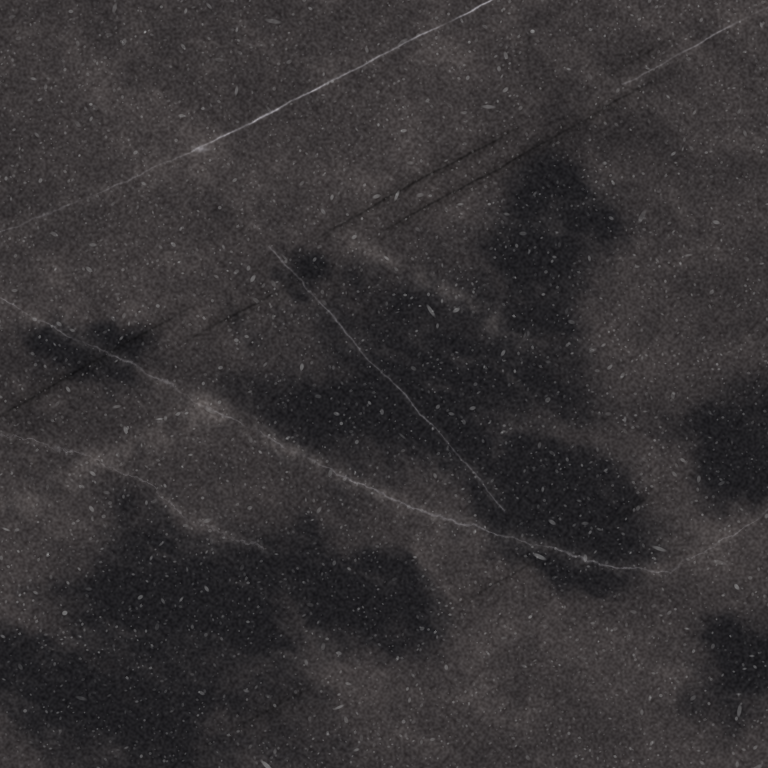
This texture is drawn by a WebGL 2 fragment shader. Its source:

```glsl
#version 300 es
precision highp float;
// Dark polished marble: brown-grey clouds broken by near-black patches,
// crossed by pale veins and dark fractures, dusted with grain and flecks.
// Built from gradient-noise fbm, warped segment distances and hashed cells.
uniform vec2 u_resolution;
out vec4 outColor;
const vec3 BLACK = vec3(0.116, 0.114, 0.124);
const vec3 BROWN = vec3(0.190, 0.178, 0.182);
const vec3 CLOUD = vec3(0.270, 0.251, 0.251);
const vec3 HAZE  = vec3(0.390, 0.365, 0.358);
const vec3 VEIN  = vec3(0.640, 0.630, 0.650);
const vec3 FLECK = vec3(0.600, 0.600, 0.600);
const float GRAIN = 0.085;
const float CORE_WIDTH = 0.0014;
const float PATCH_TILT = -0.45;
// Dark patches: centre, radii
const int PATCHES = 11;
const vec4 PATCH[PATCHES] = vec4[](
  vec4(0.50, 0.46, 0.20, 0.10), vec4(0.71, 0.35, 0.16, 0.07), vec4(0.61, 0.53, 0.15, 0.10),
  vec4(0.72, 0.70, 0.09, 0.10), vec4(0.98, 0.41, 0.09, 0.08), vec4(0.25, 0.20, 0.18, 0.12),
  vec4(0.08, 0.09, 0.22, 0.07), vec4(0.11, 0.53, 0.07, 0.04), vec4(0.40, 0.65, 0.05, 0.03),
  vec4(0.46, 0.23, 0.13, 0.06), vec4(0.99, 0.14, 0.06, 0.09));
// Veins: end points, then core strength, haze strength, haze width, wobble
const int VEINS = 12;
const vec4 PATH[VEINS] = vec4[](
  vec4(0.00, 0.70, 0.26, 0.805), vec4(0.25, 0.802, 0.66, 1.01), vec4(0.81, 0.89, 1.01, 0.995),
  vec4(0.00, 0.61, 0.26, 0.475), vec4(0.26, 0.475, 0.52, 0.34), vec4(0.52, 0.34, 0.87, 0.247),
  vec4(0.87, 0.247, 1.0, 0.335), vec4(0.35, 0.68, 0.66, 0.335), vec4(0.00, 0.44, 0.13, 0.40),
  vec4(0.13, 0.40, 0.34, 0.28), vec4(0.00, 0.335, 0.26, 0.46), vec4(0.45, 0.69, 0.64, 0.588));
const vec4 STYLE[VEINS] = vec4[](
  vec4(0.22, 0.25, 0.020, 0.5), vec4(0.80, 0.20, 0.005, 0.25), vec4(0.40, 0.20, 0.007, 0.3),
  vec4(0.32, 0.40, 0.009, 0.8), vec4(0.32, 0.65, 0.013, 0.8), vec4(0.36, 0.35, 0.010, 0.8),
  vec4(0.34, 0.40, 0.012, 1.1), vec4(0.34, 0.15, 0.006, 0.5), vec4(0.28, 0.25, 0.008, 1.6),
  vec4(0.22, 0.35, 0.010, 1.4), vec4(0.00, 0.50, 0.026, 1.0), vec4(0.00, 0.50, 0.014, 0.8));

vec2 hash2(vec2 c) {
  vec3 h = fract(c.xyx * vec3(0.1031, 0.1030, 0.0973));
  h += dot(h, h.yzx + 33.33);
  return fract((h.xx + h.yz) * h.zy);
}
float cornerSlope(vec2 cell, vec2 offset) {
  float angle = 6.2832 * hash2(cell).x;
  return dot(vec2(cos(angle), sin(angle)), offset);
}
float gradientNoise(vec2 p) {
  vec2 i = floor(p), f = p - i, e = vec2(0, 1);
  vec2 u = f * f * f * (f * (f * 6.0 - 15.0) + 10.0);
  return mix(mix(cornerSlope(i, f), cornerSlope(i + e.yx, f - e.yx), u.x),
             mix(cornerSlope(i + e, f - e), cornerSlope(i + 1.0, f - 1.0), u.x), u.y);
}
mat2 rotation(float a) { return mat2(cos(a), sin(a), -sin(a), cos(a)); }
float fbm(vec2 p) {
  float sum = 0.0, amp = 1.0;
  for (int i = 0; i < 5; i++, amp *= 0.54) {
    sum += amp * gradientNoise(p);
    p = rotation(0.6) * p * 2.03 + 17.3;
  }
  return sum;
}
float segmentDistance(vec2 p, vec2 a, vec2 b) {
  vec2 ab = b - a;
  return length(p - a - ab * clamp(dot(p - a, ab) / dot(ab, ab), 0.0, 1.0));
}
float bell(float d, float width) { return exp(-d * d / (width * width)); }
// One randomly turned, stretched fleck in some of the cells
float flecks(vec2 p, float cells, float density, float size, float stretch, float px) {
  vec2 q = rotation(0.4 + cells) * p * cells + 200.0, id = floor(q);
  vec2 pick = hash2(id), jitter = hash2(id + 71.7);
  vec2 d = rotation(6.2832 * pick.y) * (fract(q) - mix(vec2(0.3), vec2(0.7), jitter));
  d.x /= mix(1.0, stretch, fract(jitter.x * 7.0));
  float soft = px * cells, shape = length(d) - size * mix(0.35, 1.0, jitter.x * jitter.x);
  return step(pick.x, density) * mix(0.3, 1.0, jitter.y) * smoothstep(soft, -soft * 0.6, shape);
}

void main() {
  float px = 1.0 / min(u_resolution.x, u_resolution.y);
  vec2 p = gl_FragCoord.xy * px;
  vec2 bend = vec2(fbm(p * 7.0 + 3.1), fbm(p * 7.0 + 41.7));
  vec2 fray = vec2(fbm(p * 38.0 + 9.0), fbm(p * 38.0 + 77.0));
  float mottle = fbm(p * 20.0 + 60.0);
  // Clouds, dark patches and pale wisps
  vec2 grainwise = rotation(-PATCH_TILT) * (p + 0.02 * bend);
  float cloud = fbm(grainwise * vec2(3.0, 5.0) + 5.0);
  vec3 col = mix(BROWN, CLOUD, clamp(0.5 + 0.7 * cloud + 0.35 * mottle, -0.2, 1.3));
  float depth = -1.0;
  for (int i = 0; i < PATCHES; i++) {
    vec2 d = rotation(-PATCH_TILT) * (p + 0.06 * bend - PATCH[i].xy) / PATCH[i].zw;
    depth = max(depth, 1.0 - length(d));
  }
  depth += 0.55 * fbm(grainwise * vec2(5.0, 9.0) + 30.0) + 0.30 * mottle;
  col = mix(col, BLACK, 0.95 * smoothstep(-0.50, 0.50, depth));
  float wisp = bell(fbm(grainwise * vec2(2.5, 6.0) + 88.0), 0.09);
  col = mix(col, HAZE, 0.22 * wisp * clamp(0.5 + 1.2 * mottle, 0.0, 1.0));
  // Slanted dark fractures
  for (int i = 0; i < 3; i++) {
    float k = float(i), base = 0.515 - 0.04 * k - 0.5 * step(1.5, k);
    float d = (p.y - base - 0.56 * (p.x - 0.1)) * 0.87 + 0.004 * bend.y + 0.001 * fray.x;
    float fade = smoothstep(-0.25, 0.35, gradientNoise(vec2(p.x * 5.0, k * 7.3 + 0.4)));
    fade *= smoothstep(0.92, 0.80, p.x);
    col *= 1.0 - fade * (0.25 * bell(d, 0.0018) + 0.16 * bell(d, 0.012));
  }
  // Pale veins with a broken core and a dusty haze
  for (int i = 0; i < VEINS; i++) {
    vec4 s = STYLE[i];
    float d = segmentDistance(p + s.w * (0.012 * bend + 0.0045 * fray), PATH[i].xy, PATH[i].zw);
    float broken = clamp(0.7 + 1.1 * gradientNoise(p * 23.0 + float(i)), 0.15, 1.0);
    float dusty = clamp(0.6 + 0.7 * mottle + 0.5 * fray.y, 0.05, 1.2);
    col = mix(col, HAZE, s.y * dusty * bell(d, s.z * (1.0 + 0.6 * bend.x)));
    col = mix(col, VEIN, s.x * broken * bell(d, max(CORE_WIDTH, 0.7 * px)));
  }
  col = mix(col, VEIN, 0.6 * bell(length((p - vec2(0.262, 0.806)) * vec2(0.5, 1.0)), 0.004));
  // Grain and flecks
  vec2 g = rotation(0.7) * p;
  float grain = gradientNoise(g * 230.0) + 0.6 * gradientNoise(g * 120.0 + 50.0);
  col += GRAIN * grain * (0.4 + 2.2 * col.g);
  float dust = 0.42 * flecks(p, 150.0, 0.28, 0.22, 1.5, px) * clamp(0.8 + mottle, 0.3, 1.4)
    + 0.50 * flecks(p, 70.0, 0.18, 0.16, 2.0, px) + 0.65 * flecks(p, 26.0, 0.09, 0.08, 3.5, px);
  outColor = vec4(clamp(mix(col, FLECK, min(dust, 0.8)), 0.0, 1.0), 1.0);
}
```
